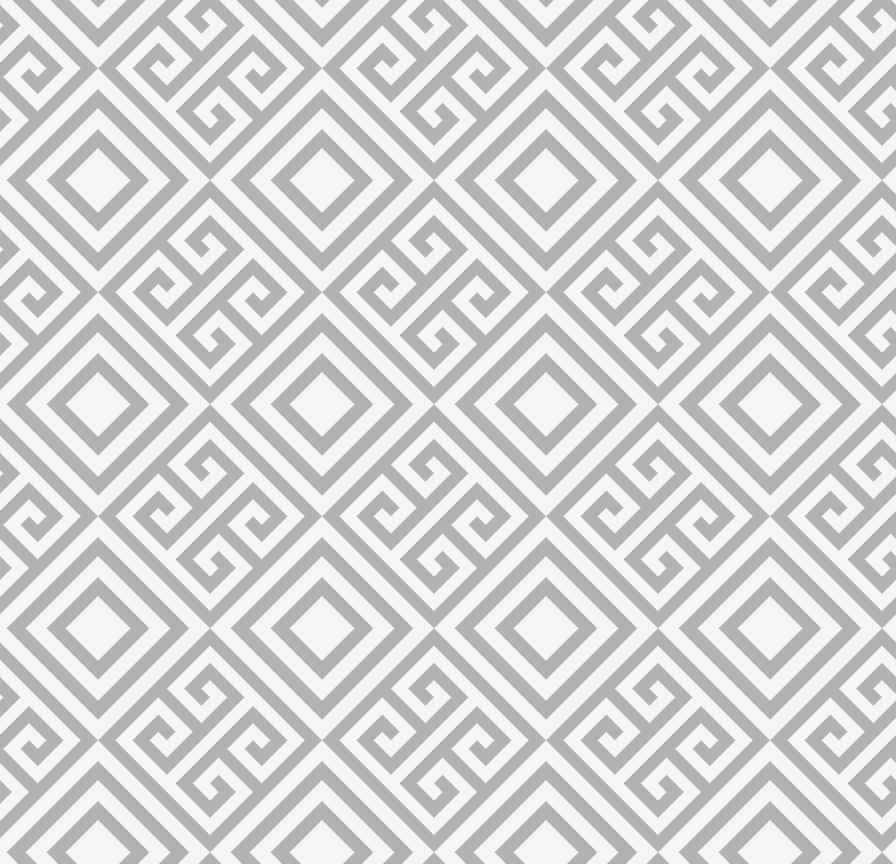
This pattern is drawn by a Shadertoy shader. Its source:

```glsl
// Lattice of diamonds: concentric squares alternating with Greek-key spirals.
// Both are signed distances on a 13-cell diagonal grid; the key is one
// stroke of square-ended segments, mirrored into four quadrants.

#define REPEATS 4.0                  // tiles across the canvas
#define ORIGIN vec2(0.4375, 0.052)   // centre of the first square, in tiles
#define CELLS 13.0                   // grid cells along a diamond side
#define STROKE 0.5                   // half width of the key stroke, in cells
#define INNER_RING 2.43              // ring radii, in cells
#define OUTER_RING 4.75
#define RING_HALF 0.55               // half width of a ring
#define LIGHT vec3(0.962)
#define DARK vec3(0.698)

// Axis-aligned segment with square ends
float strokeSegment(vec2 p, vec2 a, vec2 b) {
    vec2 d = abs(p - 0.5 * (a + b)) - 0.5 * abs(b - a) - STROKE;
    return max(d.x, d.y);
}

// Light spiral path, folded about both diagonals
float greekKey(vec2 p) {
    p = abs(p);
    vec2 path[7] = vec2[7](vec2(0, 0), vec2(0, 5), vec2(5, 5), vec2(5, 1),
                           vec2(2, 1), vec2(2, 3), vec2(3, 3));
    float d = 1e3;
    for (int i = 0; i < 6; i++) {
        d = min(d, strokeSegment(p, path[i], path[i + 1]));
    }
    return d;
}

// Light diamond with two dark rings cut out
float ringedDiamond(vec2 p) {
    float r = max(abs(p.x), abs(p.y));
    float rings = min(abs(r - INNER_RING), abs(r - OUTER_RING)) - RING_HALF;
    return max(r - 0.5 * CELLS, -rings);
}

// Turn tile coordinates onto the diagonal grid, in cells
vec2 toDiagonal(vec2 q) {
    return CELLS * vec2(q.x - q.y, q.x + q.y);
}

void mainImage(out vec4 fragColor, in vec2 fragCoord) {
    vec2 uv = fragCoord / iResolution.x * REPEATS - ORIGIN;

    // Squares sit on lattice points, keys midway between them
    float squares = ringedDiamond(toDiagonal(fract(uv + 0.5) - 0.5));
    float keys = greekKey(toDiagonal(fract(uv) - 0.5));
    float d = min(squares, keys);

    // One pixel of edge smoothing, measured in diagonal cells
    float pixel = sqrt(2.0) * CELLS * REPEATS / iResolution.x;
    float cover = clamp(0.5 - d / pixel, 0.0, 1.0);
    fragColor = vec4(mix(DARK, LIGHT, cover), 1.0);
}
```
